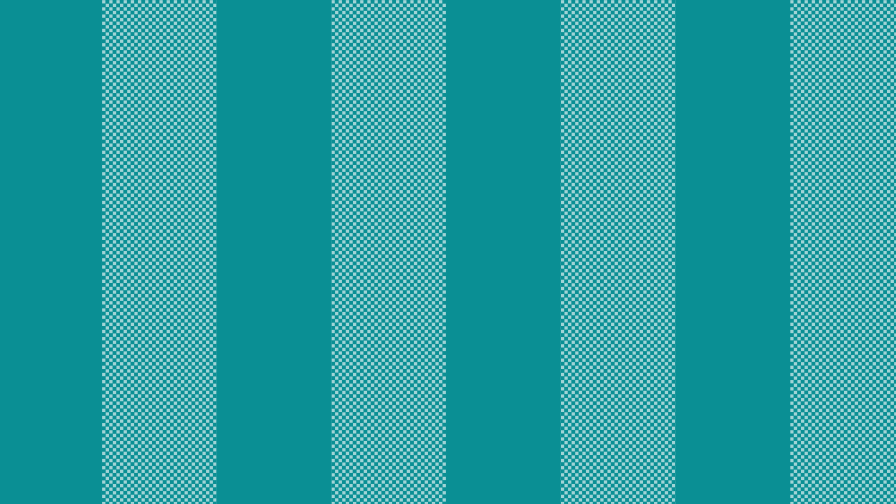
This pattern is drawn by a Shadertoy shader. Its source:

```glsl
// Teal canvas with broad vertical bands of fine pale checkerboard.

// Integral of a pulse train: on for "width" at the start of every "period".
vec2 pulseIntegral(vec2 x, float period, float width) {
    vec2 n = floor(x / period);
    return n * width + min(x - n * period, width);
}

// Box-filtered pulse train, averaged over one pixel of size "px".
vec2 pulse(vec2 x, float period, float width, float px) {
    return (pulseIntegral(x + 0.5 * px, period, width)
          - pulseIntegral(x - 0.5 * px, period, width)) / px;
}

// Coverage of the pale squares, one unit per checker cell.
float checker(vec2 p, float px) {
    float side = 0.92;
    vec2 inset = vec2(0.5 * (1.0 - side));
    vec2 even = pulse(p - inset, 2.0, side, px);
    vec2 odd = pulse(p - inset - 1.0, 2.0, side, px);
    return even.x * even.y + odd.x * odd.y;
}

void mainImage(out vec4 fragColor, in vec2 fragCoord) {
    // 250 cells span the width; rows are counted down from the top
    float px = 250.0 / iResolution.x;
    vec2 p = vec2(fragCoord.x, iResolution.y - fragCoord.y) * px;
    p.x -= 28.45;

    // Bands 32 cells wide, separated by equal plain bands
    float band = pulse(p, 64.0, 32.0, px).x;

    vec3 teal = vec3(0.04, 0.56, 0.58);
    vec3 pale = vec3(0.63, 0.83, 0.84);
    fragColor = vec4(mix(teal, pale, band * checker(p, px)), 1.0);
}
```
